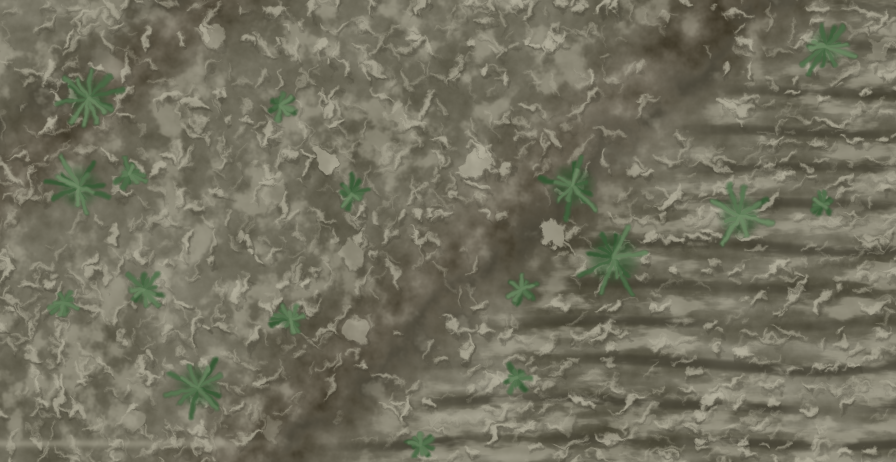
Give the GLSL for this texture, as a Shadertoy shader.

```glsl
// Bare field soil seen from above: straw litter, drill rows, rough furrows and green seedlings.
#define SOIL vec3(0.425, 0.413, 0.350)
#define FURROW vec3(0.395, 0.370, 0.310)
#define SHADOW vec3(0.255, 0.243, 0.195)
#define STRAW vec3(0.690, 0.675, 0.600)
#define LEAF_DARK vec3(0.190, 0.330, 0.185)
#define LEAF_LIGHT vec3(0.420, 0.535, 0.385)
#define STRAW_CELL 0.060
#define ROW_PITCH 0.085
#define TUFT_CELL 0.24
#define TUFT_CHANCE 0.62
#define SOFTNESS 0.0050
#define TAU 6.28319

vec2 hash2(vec2 p) {
    vec3 q = fract(p.xyx * vec3(0.1031, 0.1030, 0.0973));
    q += dot(q, q.yzx + 33.33);
    return fract((q.xx + q.yz) * q.zy);
}
float corner(vec2 cell, vec2 c, vec2 f) { return dot(hash2(cell + c) * 2.0 - 1.0, f - c); }
float gnoise(vec2 p) {
    vec2 i = floor(p), f = p - i, e = vec2(0.0, 1.0);
    vec2 u = f * f * f * (f * (f * 6.0 - 15.0) + 10.0);
    return mix(mix(corner(i, e.xx, f), corner(i, e.yx, f), u.x),
               mix(corner(i, e.xy, f), corner(i, e.yy, f), u.x), u.y);
}
float fbm(vec2 p) {
    float sum = 0.0;
    for (float amp = 1.0; amp > 0.1; amp *= 0.5) {
        sum += amp * gnoise(p);
        p = mat2(1.6, 1.2, -1.2, 1.6) * p + 17.3;
    }
    return sum;
}
float bell(float x) { return exp(-x * x); }

// Field layout: signed distances to both furrows, and the drilled side
float mainFurrow(vec2 p) { return (p.x - 0.62 - 1.06 * p.y) * 0.69; }
float sideFurrow(vec2 p) { return (p.y - 0.60 - 0.87 * p.x) * 0.75; }
float furrowMask(vec2 p) {
    return max(bell((mainFurrow(p) + 0.06) / 0.12), bell(sideFurrow(p) / 0.08));
}
float rowMask(vec2 p) { return smoothstep(-0.02, 0.2, mainFurrow(p)); }
float rowPhase(vec2 p) { return p.y / ROW_PITCH + 0.5 * gnoise(p * vec2(2.0, 5.0)); }
float litterDensity(vec2 p) {
    float ridge = rowMask(p) * cos(TAU * rowPhase(p));
    return 0.52 + 1.3 * gnoise(p * 6.5) + 0.3 * ridge - 0.35 * furrowMask(p);
}

// One layer of bent flakes; shape is half length and half width in cells
float flakes(vec2 p, float size, vec2 shape, float share) {
    float cover = 0.0;
    for (int k = 0; k < 9; k++) {
        vec2 id = floor(p / size) + vec2(k % 3 - 1, k / 3 - 1);
        vec2 h = hash2(id), g = hash2(id + 71.7);
        vec2 centre = (id + 0.1 + 0.8 * h) * size;
        float angle = (g.x - 0.5) * TAU * 0.5 * mix(1.0, 0.4, rowMask(centre)) + 0.2;
        float c = cos(angle), s = sin(angle);
        vec2 q = mat2(c, -s, s, c) * (p - centre) / size;
        q.y += (h.x - 0.5) * 0.9 * q.x * q.x;
        float taper = 1.0 - 0.6 * smoothstep(0.0, shape.x, abs(q.x));
        float d = length(vec2(max(abs(q.x) - shape.x * (0.3 + 0.9 * g.y), 0.0), q.y));
        d -= shape.y * taper * (0.5 + h.y);
        float present = step(fract(g.x * 7.3 + h.y * 5.1), share * litterDensity(centre));
        cover = max(cover, present * (0.35 + 0.65 * h.y) * (1.0 - smoothstep(-SOFTNESS, SOFTNESS, d * size)));
    }
    return cover;
}
float litter(vec2 p) {
    float cover = 0.9 * flakes(p + 3.0, 0.16, vec2(0.16, 0.17), 0.4);
    for (float n = 0.0; n < 4.0; n++)
        cover = max(cover, flakes(p + 0.37 * n, STRAW_CELL * (1.2 - 0.17 * n), vec2(0.40, 0.080), 1.0));
    return cover;
}

// Star-shaped seedlings: x is coverage, y is blade brightness
vec2 tufts(vec2 p) {
    vec2 leaf = vec2(0.0);
    for (int k = 0; k < 9; k++) {
        vec2 id = floor(p / TUFT_CELL) + vec2(k % 3 - 1, k / 3 - 1);
        vec2 h = hash2(id + 5.3), g = hash2(id + 93.1);
        float radius = mix(0.026, 0.085, g.y * g.y * g.y);
        vec2 q = p - (id + 0.15 + 0.7 * h) * TUFT_CELL;
        if (g.x > TUFT_CHANCE || length(q) > radius * 1.4) continue;
        for (float i = 0.0; i < 13.0; i++) {
            vec2 r = hash2(id * 3.7 + i * 11.9);
            float a = TAU * (i + 1.6 * r.x) / 13.0;
            vec2 dir = vec2(cos(a), sin(a));
            float along = clamp(dot(q, dir), 0.0, radius * (0.4 + 0.7 * r.y));
            float blade = 1.0 - smoothstep(0.001, 0.010, length(q - dir * along));
            leaf = max(leaf, blade * vec2(1.0, r.x));
        }
        leaf.x = max(leaf.x, 0.7 * (1.0 - smoothstep(0.3, 0.8, length(q) / radius)));
    }
    return leaf;
}

void mainImage(out vec4 fragColor, in vec2 fragCoord) {
    vec2 p = fragCoord / iResolution.y;
    vec2 ragged = p + 0.022 * vec2(fbm(p * 30.0), fbm(p * 30.0 + 50.0));
    float furrow = furrowMask(p + 0.05 * gnoise(p * 6.0)), rows = rowMask(p);

    // Soil with clods, rougher inside the furrows
    float clods = mix(fbm(p * 15.0 + 9.0), fbm(p * vec2(8.0, 26.0)), rows);
    vec3 col = mix(SOIL, FURROW, furrow) + 0.13 * fbm(p * 3.5) + 0.05 * fbm(p * 36.0);
    col += (0.07 + 0.13 * furrow) * clods + 0.05 * smoothstep(0.12, 0.2, sideFurrow(p));

    // Drill rows with thin dark grooves, and crevices along the furrows
    float phase = rowPhase(p), ridge = cos(TAU * phase);
    float patchy = smoothstep(-0.3, 0.2, gnoise(vec2(p.x * 4.0, floor(phase) * 7.3)));
    float groove = rows * patchy * smoothstep(0.5, 1.0, -ridge) * (1.0 - 0.5 * p.y);
    col += rows * (0.035 * ridge + 0.12 * gnoise(p * vec2(6.0, 46.0)));
    float bend = 0.09 * gnoise(p * 9.0);
    float crevice = max(bell((mainFurrow(p) + bend) / 0.035), bell((sideFurrow(p) - 0.08 + bend) / 0.03));
    col = mix(col, SHADOW, max(0.75 * groove, 0.75 * crevice * smoothstep(-0.35, 0.25, clods)));

    // Pale crumbs, then straw over its soft shadow, and a strip at the lower edge
    float crumbs = smoothstep(0.0, 0.5, 1.2 * clods + 0.7 * (litterDensity(ragged) - 0.44));
    col = mix(col, STRAW, 0.46 * crumbs * (1.0 - 0.5 * furrow));
    float straw = litter(ragged);
    col = mix(col, SHADOW, 0.42 * litter(ragged + vec2(-0.005, 0.011)) * (1.0 - straw));
    col = mix(col, STRAW + 0.06 * clods, 0.85 * straw);
    col = mix(col, STRAW, 0.5 * bell((p.y - 0.04) / 0.009) * (1.0 - smoothstep(0.2, 0.8, p.x)));

    // Seedlings
    vec2 leaf = tufts(p + 0.3 * (ragged - p));
    col = mix(col, mix(LEAF_DARK, LEAF_LIGHT, leaf.y), 0.92 * leaf.x);
    fragColor = vec4(clamp(col, 0.0, 1.0), 1.0);
}
```
